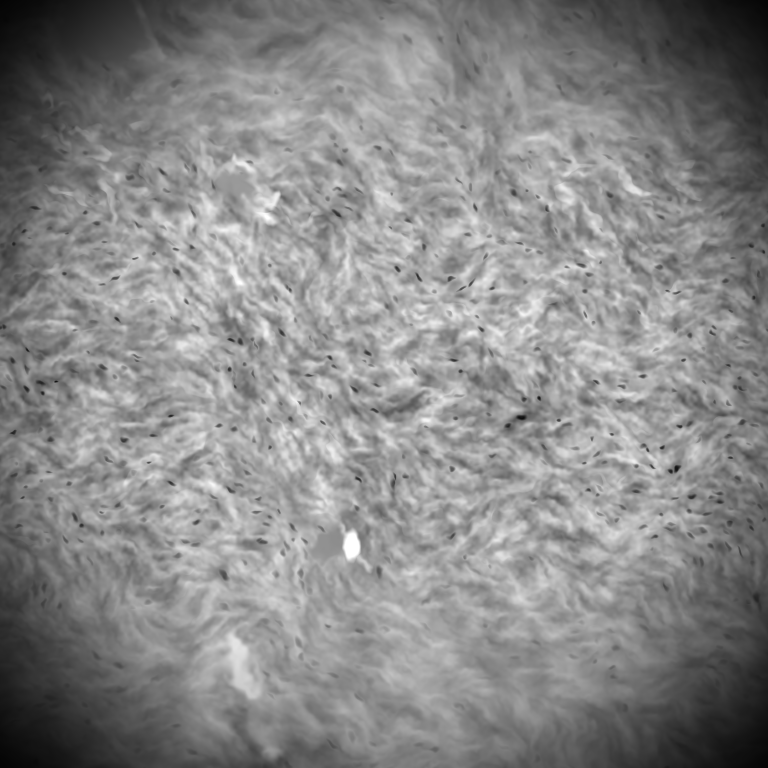
This texture is drawn by a WebGL 1 fragment shader. Its source:

```glsl
precision highp float;
uniform vec2 u_resolution;

float hash(vec2 p) {
  vec3 q = fract(vec3(p.xyx) * 0.1031);
  q += dot(q, q.yzx + 33.33);
  return fract((q.x + q.y) * q.z);
}

float noise(vec2 p) {
  vec2 i = floor(p), f = fract(p);
  f = f * f * (3.0 - 2.0 * f);
  float low = mix(hash(i), hash(i + vec2(1.0, 0.0)), f.x);
  float high = mix(hash(i + vec2(0.0, 1.0)), hash(i + vec2(1.0)), f.x);
  return mix(low, high, f.y);
}

vec2 wobble(vec2 p, float scale) {
  return vec2(noise(p * scale), noise(p * scale + 19.0)) - 0.5;
}

vec2 fibreDirection(vec2 p) {
  float angle = -0.5 + 1.8 * (noise(p * 8.0 + 3.0) - 0.5)
              + 2.0 * (noise(p * 27.0 + 50.0) - 0.5);
  return vec2(cos(angle), sin(angle));
}

// Noise smeared briefly along the local fibre direction, centred on zero
float fibres(vec2 p, vec2 dir, float scale) {
  float sum = 0.0;
  for (int i = -2; i <= 2; i++) {
    sum += noise((p + dir * float(i) * 0.5 / scale) * scale + 20.0);
  }
  return sum / 5.0 - 0.5;
}

// Scattered dark nuclei, gathered in loose clumps
float nuclei(vec2 p, float cells, float focus) {
  vec2 home = floor(p * cells);
  float cover = 0.0;
  for (int y = -1; y <= 1; y++) {
    for (int x = -1; x <= 1; x++) {
      vec2 id = home + vec2(float(x), float(y)) + 100.0;
      vec2 jitter = vec2(hash(id + 7.3), hash(id + 41.7));
      vec2 centre = (id - 100.0 + jitter) / cells;
      vec2 dir = fibreDirection(centre);
      vec2 d = p - centre;
      d = vec2(dot(d, dir), dot(d, vec2(-dir.y, dir.x)));
      vec2 size = vec2(mix(0.0025, 0.0065, hash(id + 13.1)),
                       mix(0.0017, 0.0031, hash(id + 29.9)));
      float clump = smoothstep(0.25, 0.8, noise(centre * 13.0 + 70.0));
      float present = step(hash(id), mix(0.10, 0.24, focus) * (0.4 + 1.8 * clump));
      float blob = 1.0 - smoothstep(0.3, mix(2.0, 1.5, focus), length(d / size));
      cover = max(cover, blob * present * mix(0.25, 1.0, hash(id + 61.0)));
    }
  }
  return cover;
}

float strand(vec2 p, vec2 a, vec2 b, float width) {
  vec2 ab = b - a;
  float t = clamp(dot(p - a, ab) / dot(ab, ab), 0.0, 1.0);
  return 1.0 - smoothstep(0.1 * width, width, length(p - a - ab * t));
}

float spot(vec2 p, vec2 centre, vec2 radius, float softness) {
  return 1.0 - smoothstep(1.0 - softness, 1.0 + softness, length((p - centre) / radius));
}

void main() {
  vec2 p = (gl_FragCoord.xy - 0.5 * u_resolution) / min(u_resolution.x, u_resolution.y) + 0.5;
  vec2 ragged = p + 0.018 * wobble(p, 45.0) + 0.012 * wobble(p, 110.0);
  vec2 frayed = p + 0.004 * wobble(p, 150.0);
  float focus = 1.0 - smoothstep(0.12, 0.42, abs(p.y - 0.52));
  vec2 dir = fibreDirection(p);

  // Tissue
  float fine = fibres(frayed, dir, 150.0);
  float medium = fibres(frayed, dir, 80.0);
  float detail = mix(0.16, 0.46, focus) * fine
               + mix(0.26, 0.28, focus) * medium
               + 0.12 * fibres(p, dir, 38.0)
               + mix(0.02, 0.10, focus) * (noise(p * 190.0 + 8.0) - 0.5)
               + 0.12 * (noise(p * 17.0 + 5.0) - 0.5)
               + 0.07 * (noise(p * 5.0 + 31.0) - 0.5);
  float vessel = max(strand(ragged, vec2(0.18, 0.57), vec2(0.41, 0.31), 0.024),
                     strand(ragged, vec2(0.41, 0.31), vec2(0.70, 0.09), 0.024));
  float lumen = max(spot(ragged, vec2(0.14, 0.97), vec2(0.065, 0.055), 0.2),
                    spot(ragged, vec2(0.425, 0.29), vec2(0.022, 0.016), 0.3));
  lumen = max(lumen, spot(ragged, vec2(0.315, 0.76), vec2(0.03, 0.018), 0.3));
  detail *= (1.0 - 0.4 * vessel) * (1.0 - 0.9 * lumen);
  float tone = 0.645 + detail - 0.04 * vessel - 0.05 * lumen;
  tone -= nuclei(frayed, 56.0, focus) * mix(0.14, 0.42, focus) * (1.0 - lumen);

  // Torn edges as short pale flecks
  float torn = max(spot(p, vec2(0.12, 0.79), vec2(0.08, 0.10), 0.6),
                   spot(p, vec2(0.83, 0.71), vec2(0.12, 0.10), 0.7));
  torn = max(torn, spot(p, vec2(0.38, 0.72), vec2(0.06, 0.025), 0.5));
  torn = max(torn, 0.45 * focus);
  float flecks = smoothstep(0.08, 0.30, fibres(ragged, dir, 85.0));
  tone += 0.20 * torn * flecks;
  float tear = max(strand(ragged, vec2(0.06, 0.87), vec2(0.10, 0.80), 0.008),
                   strand(ragged, vec2(0.10, 0.80), vec2(0.16, 0.77), 0.008));
  tear = max(tear, strand(ragged, vec2(0.16, 0.77), vec2(0.14, 0.70), 0.008));
  float seam = max(strand(frayed, vec2(0.67, 0.60), vec2(0.86, 0.39), 0.005),
                   strand(ragged, vec2(0.93, 0.72), vec2(0.89, 0.66), 0.008));
  float broken = smoothstep(0.25, 0.7, noise(p * 60.0 + 77.0));
  tone += broken * (0.20 * tear + 0.14 * seam);

  // Bright openings
  float crack = max(strand(ragged, vec2(0.30, 0.79), vec2(0.355, 0.75), 0.009),
                    strand(ragged, vec2(0.355, 0.75), vec2(0.34, 0.72), 0.009));
  crack = max(crack, 0.6 * strand(ragged, vec2(0.26, 0.81), vec2(0.285, 0.77), 0.008));
  crack = max(crack, 0.6 * strand(frayed, vec2(0.175, 1.0), vec2(0.21, 0.925), 0.009));
  float cleft = max(strand(ragged, vec2(0.305, 0.16), vec2(0.33, 0.09), 0.025),
                    strand(ragged, vec2(0.33, 0.09), vec2(0.345, 0.03), 0.025));
  float halo = spot(ragged, vec2(0.27, 0.10), vec2(0.03, 0.06), 0.7);
  float shade = strand(ragged, vec2(0.30, 0.12), vec2(0.34, 0.01), 0.045);
  tone += 0.12 * halo - 0.12 * shade;
  tone = mix(tone, 0.98, 0.85 * max(crack, cleft) * (0.45 + 0.55 * broken));
  float hole = max(spot(frayed, vec2(0.458, 0.29), vec2(0.011, 0.019), 0.25),
                   0.5 * strand(frayed, vec2(0.462, 0.28), vec2(0.48, 0.26), 0.007));
  tone = mix(tone, 1.0, hole);

  // Lamp falloff
  float light = 1.0 - smoothstep(0.34, 0.74, length(p - vec2(0.505, 0.50)));
  gl_FragColor = vec4(vec3(clamp(tone * light + 0.005, 0.0, 1.0)), 1.0);
}
```
